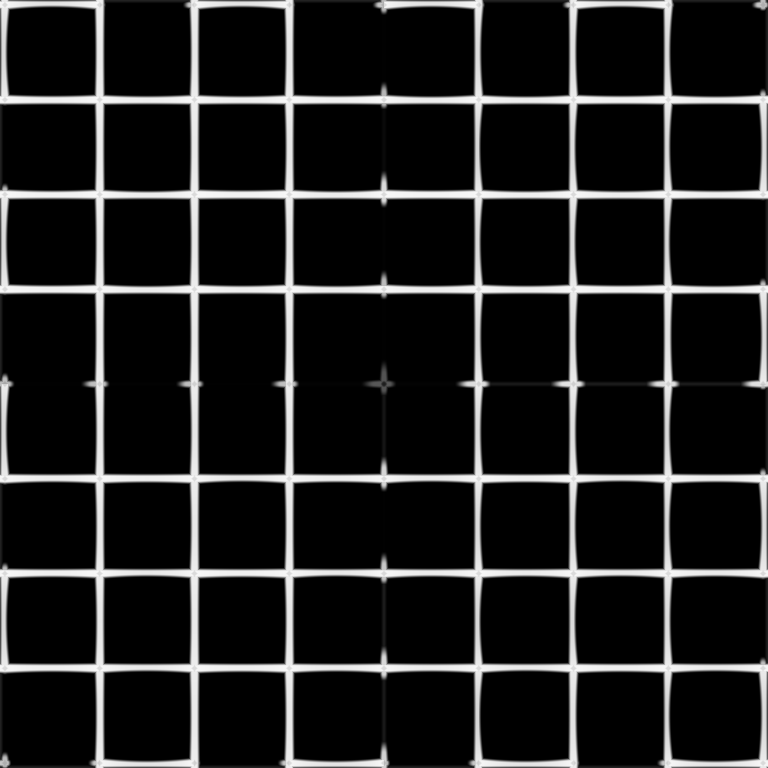
Give the GLSL for this pattern, as a Shadertoy shader.

```glsl
const float PITCH = 0.1234;       // grid spacing in canvas units
const float LAST = 4.0;           // index of the border lines
const float HALF_WIDTH = 0.042;   // half line width in grid units
const float SOFTNESS = 0.02;

float hash(vec2 p) {
    return fract(sin(dot(p, vec2(127.1, 311.7))) * 43758.5453);
}

// Soft band around zero
float band(float dist, float halfWidth, float soft) {
    return 1.0 - smoothstep(halfWidth - soft, halfWidth + soft, abs(dist));
}

// Pointed remnant reaching out of a crossing, longer on one side
float spike(float across, float along, float reach, float longSide, float soft) {
    float len = along * longSide > 0.0 ? reach : reach * 0.55;
    float fade = clamp(1.0 - abs(along) / len, 0.0, 1.0);
    float halfWidth = HALF_WIDTH * mix(0.45, 0.9, fade);
    return band(across, halfWidth, soft) * smoothstep(0.0, 0.6, fade);
}

// Full segment, narrowed on one side towards its middle
float segment(float across, float along, float side, float taper, float soft) {
    float f = fract(along);
    float bow = 4.0 * f * (1.0 - f);
    float halfWidth = HALF_WIDTH + 0.004 * (1.0 - bow);
    if (across * side > 0.0) halfWidth -= taper * bow;
    return band(across, halfWidth, soft) * (1.0 - 3.0 * taper * bow);
}

// One family of parallel lines: g.x runs across them, g.y along them
float lineFamily(vec2 g, float longSide, vec2 tapers, float seed, float soft) {
    float line = clamp(round(g.x), -LAST, LAST);
    float across = g.x - line;
    float cell = clamp(floor(g.y), -LAST, LAST - 1.0);
    float crossing = round(g.y);
    float along = g.y - crossing;
    float rnd = hash(vec2(line + seed, cell));
    float rndCross = hash(vec2(line - seed, crossing));

    // Faded middle line
    if (line == 0.0) {
        float strength = crossing == 0.0 ? 0.35 : mix(0.75, 0.95, rndCross);
        float reach = mix(0.2, 0.29, rndCross);
        float thread = band(across, 0.018, soft) * 0.14 * rnd * rnd;
        return max(strength * spike(across, along, reach, longSide, soft), thread);
    }

    // Border line, lit beside every other cell
    if (abs(line) == LAST) {
        float inward = -sign(line);
        float parity = mod(min(line, LAST - 1.0) + cell, 2.0);
        float lit = segment(across, g.y, inward, 0.026, soft);
        float outer = 0.14 * smoothstep(0.01, 0.05, -across * inward);
        float unlit = max(0.8 * spike(across, along, 0.13, longSide, soft), outer);
        return mix(unlit, lit, parity);
    }

    float taper = (line > 0.0 ? tapers.y : tapers.x) * mix(0.5, 1.2, rnd);
    return segment(across, g.y, sign(line), taper, soft);
}

// Slightly darker dot where two lines meet
float knot(vec2 g) {
    vec2 q = abs(g - round(g));
    return 1.0 - smoothstep(0.015, 0.045, q.x + q.y);
}

void mainImage(out vec4 fragColor, in vec2 fragCoord) {
    vec2 grid = (fragCoord / iResolution.xy - 0.5) / PITCH;
    float pixel = 1.0 / (PITCH * min(iResolution.x, iResolution.y));
    float soft = max(SOFTNESS, pixel);

    float vertical = lineFamily(grid, 1.0, vec2(0.008, 0.027), 3.0, soft);
    float horizontal = lineFamily(grid.yx, -1.0, vec2(0.017, 0.012), 17.0, soft);

    float shade = max(0.93 * vertical, 0.97 * horizontal);
    shade *= 1.0 - 0.12 * knot(grid);

    // Hollow at the very centre
    shade *= 1.0 - 0.6 * (1.0 - smoothstep(0.01, 0.04, length(grid)));

    fragColor = vec4(vec3(shade), 1.0);
}
```
